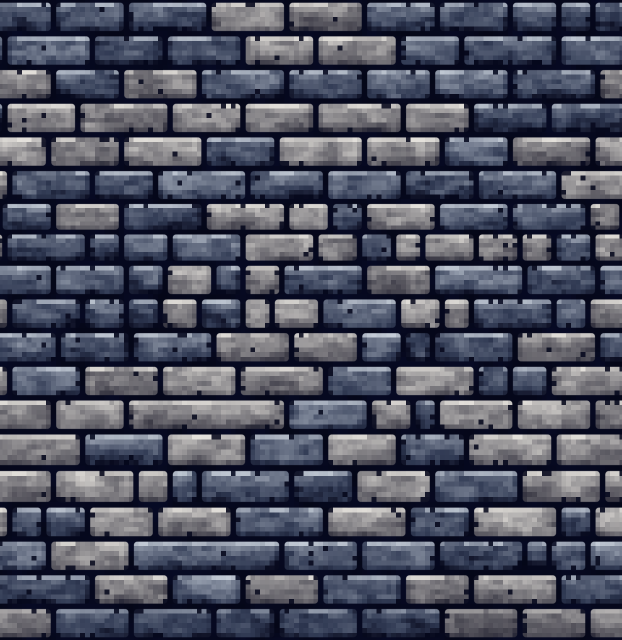
Give the GLSL for this texture, as a WebGL 1 fragment shader.

```glsl
precision highp float;
uniform vec2 u_resolution;

#define ROWS 19.0
#define COLUMNS 8.0
#define TEXELS vec2(16.0, 7.0)
#define MORTAR_HALF 0.56
#define CORNER 0.7
#define EDGE_JITTER 0.2
#define MERGE_CHANCE 0.12
#define SPLIT_CHANCE 0.1
#define WARM_SHARE 0.48
#define NIGHT vec3(0.02, 0.03, 0.11)
#define PALE vec3(0.91, 0.91, 0.90)

float hash(vec2 p) {
  vec3 q = fract(vec3(p.xyx) * 0.1031);
  q += dot(q, q.yzx + 33.33);
  return fract((q.x + q.y) * q.z);
}

float noise(vec2 p) {
  vec2 i = floor(p), f = fract(p);
  f = f * f * (3.0 - 2.0 * f);
  return mix(mix(hash(i), hash(i + vec2(1.0, 0.0)), f.x),
             mix(hash(i + vec2(0.0, 1.0)), hash(i + 1.0), f.x), f.y);
}

float rowPhase(float row) {
  return mix(0.65, 0.12, mod(row, 2.0));
}

float snap(float x) {
  return floor(x * TEXELS.x + 0.5) / TEXELS.x;
}

// Horizontal place of joint k in a row, in column units
float joint(float k, float row) {
  float shift = hash(vec2(mod(k, COLUMNS), row) + 7.0) - 0.5;
  return snap(k + rowPhase(row) + shift * EDGE_JITTER);
}

bool jointMissing(float k, float row) {
  float chance = hash(vec2(mod(k, COLUMNS), row) + 51.0);
  return mod(k, 2.0) < 0.5 && chance < MERGE_CHANCE;
}

vec3 wall(vec2 uv, float blur) {
  // Courses, slightly taller and shorter along the wall
  vec2 p = vec2(uv.x * COLUMNS, (1.0 - uv.y) * ROWS);
  p.y += 0.19 * smoothstep(5.5, 8.0, p.y) * (1.0 - smoothstep(12.5, 15.5, p.y));
  float row = floor(p.y);

  // Brick between two joints, sometimes merged with a neighbour
  float k = floor(p.x - rowPhase(row));
  if (p.x < joint(k, row)) k -= 1.0;
  else if (p.x >= joint(k + 1.0, row)) k += 1.0;
  float last = k + 1.0;
  if (jointMissing(k, row)) k -= 1.0;
  else if (jointMissing(last, row)) last += 1.0;
  float left = joint(k, row), right = joint(last, row);
  vec2 id = vec2(mod(k, COLUMNS), row);

  // Short bricks, most frequent in the middle courses
  float middle = step(6.5, row) * step(row, 10.5);
  if (hash(id + 83.0) < SPLIT_CHANCE + 0.28 * middle) {
    float cut = snap(mix(left, right, mix(0.35, 0.65, hash(id + 19.0))));
    if (p.x < cut) right = cut;
    else { left = cut; id.x += 40.0; }
  }

  // Rounded outline in texel units
  vec2 q = vec2(p.x - left, p.y - row) * TEXELS;
  vec2 size = vec2((right - left) * TEXELS.x, TEXELS.y);
  vec2 d = abs(q - 0.5 * size) - 0.5 * size + MORTAR_HALF + CORNER;
  float outline = length(max(d, 0.0)) + min(max(d.x, d.y), 0.0) - CORNER;
  float stone = 1.0 - smoothstep(-blur, blur, outline);

  // Blocky mottling, drawn out along the course
  vec2 cell = floor(p * TEXELS + 0.5);
  vec2 local = floor(q + 0.5);
  float stagger = floor(3.0 * hash(vec2(cell.y, 5.0)));
  float streak = hash(floor((cell + vec2(stagger, 0.0)) / vec2(3.0, 1.0)) + 11.0);
  float patches = hash(floor(cell / 2.0) + 140.0);
  float grain = hash(cell + 270.0);
  float mottle = noise(cell * vec2(0.22, 0.45) + 31.0);
  float warm = step(hash(id + 131.0), WARM_SHARE);
  float tone = mix(0.35, 0.55, warm) + 0.14 * (hash(id + 61.0) - 0.5);
  tone += 0.17 * (streak - 0.5) + 0.09 * (patches - 0.5);
  tone += 0.07 * (grain - 0.5) + 0.26 * (mottle - 0.5);
  tone += 0.045 * (3.5 - local.y);

  // Lit upper rim, shaded ends and underside
  bool atTop = local.y < 1.5;
  bool atBottom = local.y > size.y - 1.5;
  bool atEnd = local.x < 1.5 || local.x > size.x - 1.5;
  float lit = step(0.28, hash(vec2(floor(cell.x / 4.0), row) + 211.0));
  if (atTop) tone = mix(tone, 0.8 + 0.2 * streak, lit * mix(0.62, 0.85, warm));
  if (atBottom) tone -= 0.07;
  if (atEnd) tone -= 0.08;

  // Chipped texels, mainly on corners and edges
  float chipChance = 0.008;
  if (atTop || atBottom || atEnd) chipChance = 0.055;
  if (atEnd && (atTop || atBottom)) chipChance = 0.22;
  if (hash(cell + 397.0) < chipChance) tone *= 0.12;
  tone *= 1.0 - 0.2 * step(17.5, row);

  vec3 tint = mix(vec3(-0.025, 0.005, 0.045), vec3(0.012, 0.0, -0.015), warm);
  tone = clamp(tone, 0.0, 1.0);
  vec3 brick = mix(NIGHT, PALE, tone) + tint * smoothstep(0.0, 0.25, tone);
  vec3 mortar = NIGHT * (0.8 + 0.5 * noise(cell * 0.3 + 90.0));
  return mix(mortar, brick, stone);
}

void main() {
  float blur = 0.5 * TEXELS.x * COLUMNS / u_resolution.x;
  vec3 color = vec3(0.0);
  // Four samples smooth the texel borders
  for (int i = 0; i < 4; i++) {
    float n = float(i);
    vec2 offset = vec2(mod(n, 2.0), floor(n / 2.0)) * 0.5 - 0.25;
    color += wall((gl_FragCoord.xy + offset) / u_resolution, blur);
  }
  gl_FragColor = vec4(color / 4.0, 1.0);
}
```
